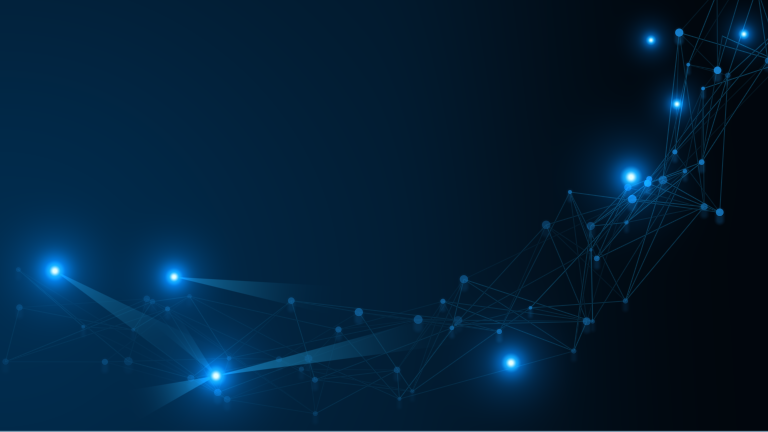
This background is drawn by a WebGL 1 fragment shader. Its source:

```glsl
precision highp float;

uniform vec2 u_resolution;

const float NODE_COUNT = 62.0;
const vec3 NAVY_LIGHT = vec3(0.005, 0.175, 0.310);
const vec3 NAVY_MID = vec3(0.008, 0.085, 0.150);
const vec3 NAVY_DARK = vec3(0.004, 0.025, 0.050);
const vec3 NODE_BLUE = vec3(0.09, 0.50, 0.80);
const vec3 LINE_TEAL = vec3(0.08, 0.48, 0.66);
const vec3 BEAM_BLUE = vec3(0.08, 0.42, 0.60);
const vec3 HALO_BLUE = vec3(0.00, 0.42, 0.78);
const vec3 CORE_CYAN = vec3(0.09, 0.70, 1.00);

float hash(float n) {
  return fract(sin(n * 12.989) * 43758.5);
}

float segmentDistance(vec2 p, vec2 a, vec2 b) {
  vec2 ab = b - a;
  float t = clamp(dot(p - a, ab) / dot(ab, ab), 0.0, 1.0);
  return length(p - a - ab * t);
}

float disc(float d, float radius, float soft) {
  return 1.0 - smoothstep(radius - soft, radius + soft, d);
}

// Curved spine sweeping along the bottom and up the right side
vec2 spine(float t) {
  vec2 start = vec2(0.0, 0.31);
  vec2 bend = vec2(1.45, -0.14);
  vec2 end = vec2(1.74, 1.04);
  return mix(mix(start, bend, t), mix(bend, end, t), t);
}

vec2 nodePosition(float index) {
  vec2 jitter = vec2(hash(index + 3.1), hash(index + 71.7)) - 0.5;
  return spine(index / NODE_COUNT) + jitter * vec2(0.25, 0.31);
}

// Wedge of light that widens and fades away from its apex
float beam(vec2 p, vec2 apex, vec2 target, float halfWidth, float soft) {
  vec2 axis = target - apex;
  float reach = length(axis);
  vec2 dir = axis / reach;
  vec2 q = p - apex;
  float along = dot(q, dir) / reach;
  float across = abs(dot(q, vec2(-dir.y, dir.x)));
  float inside = disc(across, halfWidth * along, soft);
  float fade = 1.0 - smoothstep(0.15, 1.0, along);
  return inside * step(0.0, along) * (0.25 * fade + 0.75 * fade * fade);
}

// Wide halo, cyan ring and white centre
vec3 addHub(vec3 base, vec2 p, vec2 center, float size, float soft) {
  float d = length(p - center);
  float wide = exp(-d * d / (size * size * 20.0));
  float tight = exp(-d * d / (size * size * 3.0));
  vec3 color = base + HALO_BLUE * (0.32 * wide + 0.70 * tight);
  color = mix(color, CORE_CYAN, disc(d, size * 0.85, size * 0.3 + soft));
  return mix(color, vec3(0.88, 1.0, 1.0), disc(d, size * 0.40, size * 0.2 + soft));
}

vec3 background(vec2 p) {
  vec2 d = (p - vec2(0.0, 0.33)) * vec2(1.1, 1.2);
  vec3 color = mix(NAVY_MID, NAVY_LIGHT, exp(-dot(d, d)));
  return mix(color, NAVY_DARK, smoothstep(0.9, 1.75, p.x + 0.06 * p.y));
}

// Linked points; both links and points grow brighter to the right
vec3 addNetwork(vec3 base, vec2 p, float soft) {
  float lines = 0.0;
  float dots = 0.0;
  for (int i = 0; i < 62; i++) {
    float index = float(i);
    float strength = mix(0.35, 1.0, smoothstep(0.15, 0.75, index / NODE_COUNT));
    vec2 a = nodePosition(index);
    for (int j = 0; j < 3; j++) {
      float other = index + 2.0 + 3.0 * float(j);
      float d = segmentDistance(p, a, nodePosition(other));
      float tone = strength * (0.12 + 0.38 * hash(index * 3.7 + other));
      lines = max(lines, tone * disc(d, 0.0010, soft));
    }
    float radius = mix(0.004, 0.0105, hash(index + 19.3));
    float tone = strength * mix(0.35, 1.0, hash(index + 43.9));
    float tail = segmentDistance(p, a, a - vec2(0.0, 0.018));
    dots = max(dots, tone * disc(length(p - a), radius, soft));
    dots = max(dots, 0.28 * tone * disc(tail, radius, 0.004 + soft));
  }
  return mix(mix(base, LINE_TEAL, lines), NODE_BLUE, dots);
}

void main() {
  vec2 p = gl_FragCoord.xy / u_resolution.y;
  float soft = 0.8 / u_resolution.y;

  vec2 hubLeft = vec2(0.127, 0.373);
  vec2 hubUpper = vec2(0.403, 0.359);
  vec2 hubLower = vec2(0.500, 0.130);

  vec3 color = background(p);

  // Light wedges between the left hubs
  float light = 0.50 * beam(p, hubLeft, vec2(0.52, 0.135), 0.045, soft);
  light += 0.60 * beam(p, hubUpper, vec2(0.80, 0.300), 0.036, soft);
  light += 0.75 * beam(p, hubLower, vec2(1.10, 0.250), 0.040, soft);
  light += 0.65 * beam(p, hubLower, vec2(0.29, 0.055), 0.040, soft);
  light += 0.30 * beam(p, hubLower, vec2(0.36, 0.290), 0.035, soft);
  color = mix(color, BEAM_BLUE, min(light, 0.8));

  color = addNetwork(color, p, soft);

  // Glowing hubs
  color = addHub(color, p, hubLeft, 0.021, soft);
  color = addHub(color, p, hubUpper, 0.018, soft);
  color = addHub(color, p, hubLower, 0.022, soft);
  color = addHub(color, p, vec2(1.183, 0.160), 0.020, soft);
  color = addHub(color, p, vec2(1.461, 0.590), 0.023, soft);
  color = addHub(color, p, vec2(1.567, 0.759), 0.012, soft);
  color = addHub(color, p, vec2(1.722, 0.921), 0.011, soft);
  color = addHub(color, p, vec2(1.507, 0.907), 0.010, soft);

  // Pale hairline along the bottom edge
  color = mix(color, vec3(0.50, 0.62, 0.70), disc(p.y, 0.0025, soft));

  gl_FragColor = vec4(color, 1.0);
}
```
